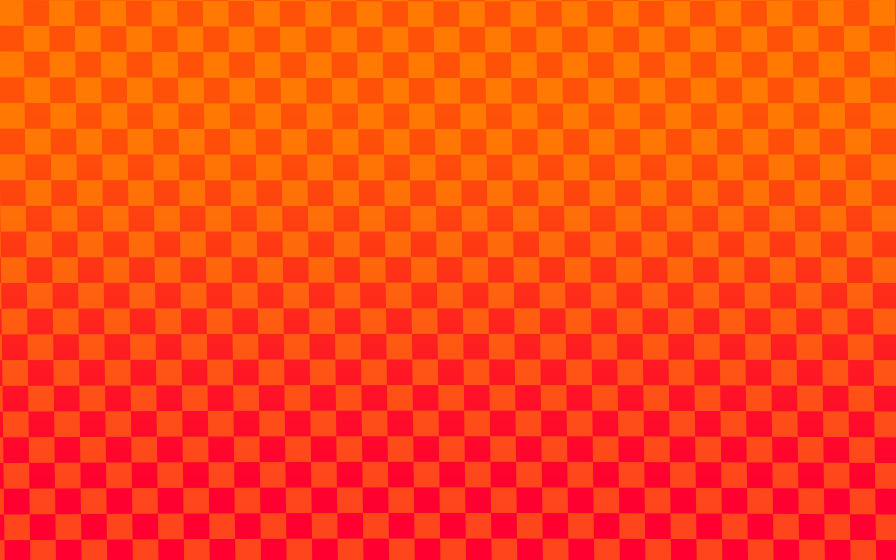
Write a WebGL 1 fragment shader that draws this pattern.

```glsl
precision mediump float;
// Softly bent checkerboard over a vertical orange-to-crimson gradient.

#define COLUMNS 34.957
#define ROWS_PER_WIDTH 34.83
#define COLUMN_OFFSET 0.091
#define SHEAR 0.0125
#define BEND_TOP 0.05
#define BEND_BOTTOM -0.07
#define FADE_START 0.15
#define FADE_END 0.95
#define LIGHT_TOP vec3(1.0, 0.475, 0.012)
#define LIGHT_BOTTOM vec3(1.0, 0.27, 0.11)
#define DARK_TOP vec3(1.0, 0.32, 0.03)
#define DARK_BOTTOM vec3(1.0, 0.0, 0.19)

uniform vec2 u_resolution;

const float PI = 3.14159;

// Smoothed square wave: +1 on even cells, -1 on odd cells.
vec2 squareWave(vec2 cell, float pixel) {
  vec2 edgeDistance = 0.5 - abs(mod(cell + 0.5, 2.0) - 1.0);
  return clamp(2.0 * edgeDistance / pixel, -1.0, 1.0);
}

// Position in cells, measured from the top left, with a slight lean and sag.
vec2 bentGrid(vec2 p, float depth) {
  float column = (p.x - SHEAR * p.y) * COLUMNS + COLUMN_OFFSET;
  float bend = mix(BEND_TOP, BEND_BOTTOM, depth) * sin(PI * p.x);
  return vec2(column, p.y * ROWS_PER_WIDTH - bend);
}

void main() {
  // Both axes in units of the canvas width, with y pointing down.
  vec2 p = vec2(gl_FragCoord.x, u_resolution.y - gl_FragCoord.y) / u_resolution.x;
  float depth = 1.0 - gl_FragCoord.y / u_resolution.y;

  // Checker coverage
  vec2 wave = squareWave(bentGrid(p, depth), COLUMNS / u_resolution.x);
  float lightCell = 0.5 + 0.5 * wave.x * wave.y;

  // Vertical fade of both cell colours
  float fade = smoothstep(FADE_START, FADE_END, depth);
  vec3 light = mix(LIGHT_TOP, LIGHT_BOTTOM, fade);
  vec3 dark = mix(DARK_TOP, DARK_BOTTOM, fade);

  gl_FragColor = vec4(mix(dark, light, lightCell), 1.0);
}
```
